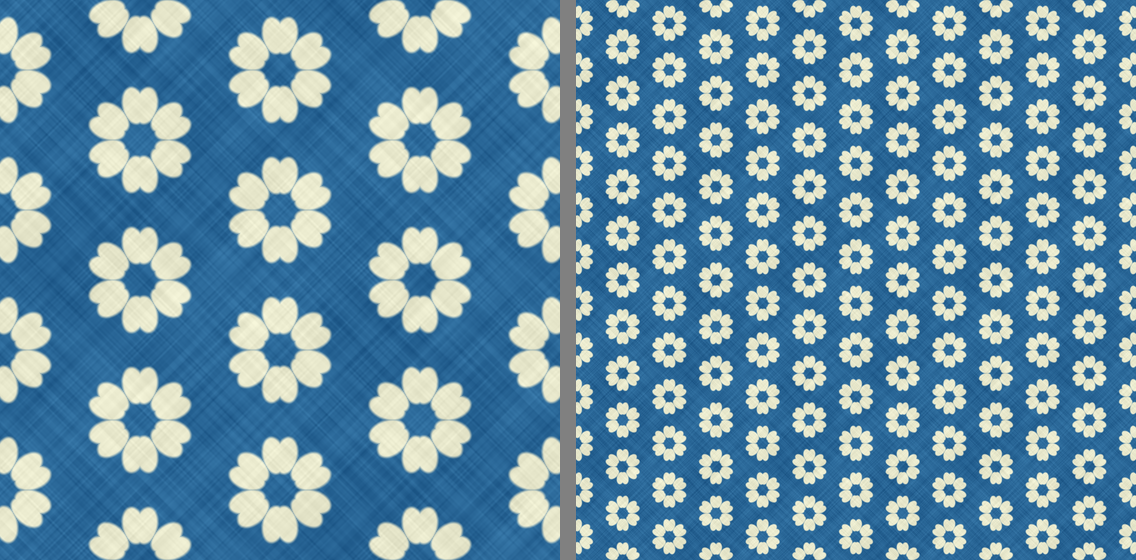
Left, the tile; right, the same tile 3 across and 3 down.
Give the GLSL for this pattern, as a Shadertoy shader.

```glsl
const float PI = 3.14159265;
const vec2 CELLS = vec2(2.0, 4.0);      // repeats across and down, two flowers in each
const float FLOWER_RADIUS = 0.094;
const vec3 BLUE = vec3(0.16, 0.40, 0.59);
const vec3 CREAM = vec3(0.91, 0.91, 0.80);

float hash(vec2 p, float seed) {
    vec3 q = fract((p.xyx + seed) * vec3(0.1031, 0.1030, 0.0973));
    q += dot(q, q.yzx + 33.33);
    return fract((q.x + q.y) * q.z);
}

// Value noise that wraps after a whole number of cells, centred on zero
float wrapNoise(vec2 p, vec2 cells, float seed) {
    p *= cells;
    vec2 i = floor(p), f = fract(p);
    f = f * f * (3.0 - 2.0 * f);
    vec2 lo = mod(i, cells), hi = mod(i + 1.0, cells);
    float bottom = mix(hash(lo, seed), hash(vec2(hi.x, lo.y), seed), f.x);
    float top = mix(hash(vec2(lo.x, hi.y), seed), hash(hi, seed), f.x);
    return mix(bottom, top, f.y) - 0.5;
}

// Fine, medium and broad streaks running along p.y
float threads(vec2 p, float seed) {
    return 0.50 * wrapNoise(p, vec2(210.0, 6.0), seed)
         + 0.32 * wrapNoise(p, vec2(72.0, 5.0), seed + 17.0)
         + 0.28 * wrapNoise(p, vec2(15.0, 4.0), seed + 41.0);
}

// Diagonal coordinates keep whole periods in both canvas directions
float weave(vec2 uv) {
    vec2 diagonal = vec2(uv.x + uv.y, uv.x - uv.y);
    return threads(diagonal, 3.0) + threads(diagonal.yx, 89.0);
}

float ellipseDistance(vec2 p, vec2 radii) {
    float k = length(p / radii);
    float slope = length(p / (radii * radii));
    return (k - 1.0) * (k + 1e-4) / (slope + 1e-4);
}

// Six heart-shaped petals of unit reach; mirroring one tilted lobe makes each notch
float flowerDistance(vec2 p) {
    float sector = PI / 3.0;
    float angle = abs(mod(atan(p.x, p.y) + 0.5 * sector, sector) - 0.5 * sector);
    vec2 lobe = length(p) * vec2(sin(angle), cos(angle)) - vec2(0.118, 0.653);
    float tilt = 0.2;
    float c = cos(tilt), s = sin(tilt);
    return ellipseDistance(mat2(c, s, -s, c) * lobe, vec2(0.222, 0.361));
}

// Flower at the middle of every cell, the lattice shifted by a fraction of a cell
float flowerLattice(vec2 uv, vec2 shift) {
    vec2 p = (fract(uv * CELLS + shift) - 0.5) / CELLS;
    return flowerDistance(p / FLOWER_RADIUS);
}

void mainImage(out vec4 fragColor, in vec2 fragCoord) {
    vec2 uv = fragCoord / iResolution.xy;
    float pixel = 1.0 / (min(iResolution.x, iResolution.y) * FLOWER_RADIUS);

    // Half-drop flowers with soft dyed edges
    float d = min(flowerLattice(uv, vec2(0.5, 0.0)), flowerLattice(uv, vec2(0.0, 0.5)));
    float softness = max(0.038, 0.7 * pixel);
    float petals = 1.0 - smoothstep(-softness, softness, d + 0.008);

    // Cloth streaks, gentler on the petals
    float cloth = weave(uv) * mix(0.12, 0.09, petals);
    vec3 color = mix(BLUE, CREAM, petals) + cloth * mix(vec3(0.8, 1.0, 1.0), vec3(1.0), petals);
    fragColor = vec4(clamp(color, 0.0, 1.0), 1.0);
}
```
